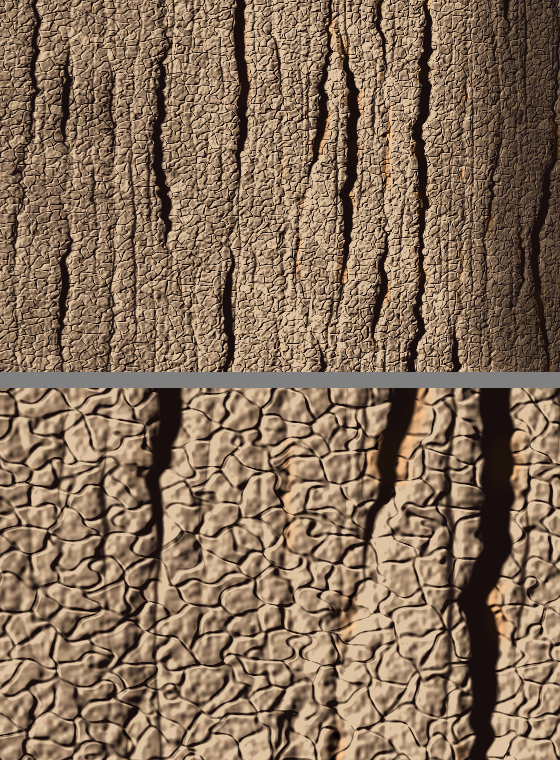
Top: the whole. Bottom: its middle third, enlarged.
A WebGL 2 fragment shader for this texture:

```glsl
#version 300 es
precision highp float;
// Sunlit tree bark: upright ridges, deep fissures and small cracked plates on a round trunk.

uniform vec2 u_resolution;
out vec4 fragColor;

const float TRUNK_CURVE = 0.22;               // crowding of the ridges to the right
const float FISSURE_FREQ = 8.5;               // deep fissures per canvas height
const float SPLIT_FREQ = 19.0;                // fine splits per canvas height
const vec2 PLATE_FREQ = vec2(30.0, 44.0);     // plates per canvas height
const vec2 TO_LIGHT = vec2(-0.0036, 0.0022);  // relief sampling step towards the sun
const float BASE_TONE = 0.64;
const float RELIEF_GAIN = 2.0;
const float GROOVE_DARK = 0.27;
const vec3 RUST = vec3(0.60, 0.36, 0.16);
const vec3 TONES[6] = vec3[6](
    vec3(0.09, 0.05, 0.05), vec3(0.26, 0.20, 0.16), vec3(0.44, 0.35, 0.27),
    vec3(0.59, 0.48, 0.38), vec3(0.73, 0.61, 0.49), vec3(0.87, 0.77, 0.64));

float hash(vec2 p) {
    vec3 q = fract(p.xyx * 0.1031);
    q += dot(q, q.yzx + 33.33);
    return fract((q.x + q.y) * q.z);
}

float noise(vec2 p) {
    vec2 i = floor(p), f = fract(p);
    f = f * f * (3.0 - 2.0 * f);
    return mix(mix(hash(i), hash(i + vec2(1, 0)), f.x),
               mix(hash(i + vec2(0, 1)), hash(i + vec2(1, 1)), f.x), f.y);
}

// Signed distance to wavering upright cracks that open and taper along their length
float cracks(vec2 p, float freq, float stretch, float width, float gap, float seed) {
    float u = p.x * freq, column = floor(u), d = 1.0;
    for (int i = -1; i <= 1; i++) {
        float id = column + float(i);
        float k = hash(vec2(id, seed));
        float lane = id * 7.3 + seed;
        float wander = 0.75 * (noise(vec2(p.y * 3.0, lane)) - 0.5)
                     + 0.22 * (noise(vec2(p.y * 17.0, lane + 90.0)) - 0.5)
                     + 0.12 * (noise(vec2(p.y * 65.0, lane + 180.0)) - 0.5);
        float center = id + 0.5 + 0.5 * (k - 0.5) + wander;
        float opening = noise(vec2(p.y * stretch + k * 50.0, lane + 270.0)) - gap;
        d = min(d, abs(u - center) - width * opening);
    }
    return d / freq;
}

// Cellular plates: x = distance to the groove, y = random value of the plate
vec2 plates(vec2 p) {
    vec2 q = p * PLATE_FREQ;
    q += 0.7 * vec2(noise(q * 1.7), noise(q * 1.7 + 40.0));
    vec2 cell = floor(q);
    float nearest = 9.0, second = 9.0, id = 0.0;
    for (int j = -1; j <= 1; j++)
    for (int i = -1; i <= 1; i++) {
        vec2 c = cell + vec2(i, j);
        float r = hash(c);
        float d = length(c + vec2(r, hash(c + 57.0)) - q);
        second = min(second, max(d, nearest));
        if (d < nearest) { nearest = d; id = r; }
    }
    return vec2(second - nearest, hash(vec2(id * 91.0, 3.0)));
}

// Surface height; also hands back the crack distances and the plate
float relief(vec2 p, out vec2 crack, out vec2 plate) {
    crack = vec2(cracks(p, FISSURE_FREQ, 4.0, 0.27, 0.43, 11.0),
                 cracks(p, SPLIT_FREQ, 8.0, 0.22, 0.60, 37.0));
    plate = plates(p);
    return 0.60 * smoothstep(-0.003, 0.022, crack.x)
         + 0.28 * smoothstep(-0.003, 0.009, crack.y)
         + 0.24 * smoothstep(0.0, 0.20, plate.x)
         + 0.36 * noise(p * vec2(95.0, 125.0))
         + 0.22 * noise(p * 210.0 + 70.0);
}

vec3 ramp(float tone) {
    float k = clamp(tone, 0.0, 1.0) * 5.0;
    int i = min(int(k), 4);
    return mix(TONES[i], TONES[i + 1], k - float(i));
}

void main() {
    vec2 p = gl_FragCoord.xy / u_resolution.y;
    float across = gl_FragCoord.x / u_resolution.x;
    vec2 bark = vec2(p.x + TRUNK_CURVE * p.x * p.x * p.x / 3.0 - 0.02 * p.y, p.y);

    // Relief lit from the upper left
    vec2 crack, plate, unusedCrack, unusedPlate;
    float slope = relief(bark, crack, plate)
                - relief(bark + TO_LIGHT, unusedCrack, unusedPlate);
    float tone = BASE_TONE + RELIEF_GAIN * slope;

    // Plate colour, pale flakes, grooves and broad blotches
    tone += 0.10 * (plate.y - 0.5) + 0.16 * smoothstep(0.90, 0.94, plate.y);
    tone -= GROOVE_DARK * (1.0 - smoothstep(0.02, 0.16, plate.x));
    tone += 0.22 * (noise(bark * vec2(14.0, 7.0)) - 0.5);

    // Shadow inside the cracks
    tone *= smoothstep(-0.003, 0.003, crack.x);
    tone *= mix(0.15, 1.0, smoothstep(-0.003, 0.002, crack.y));

    // Sunlight strongest past the middle, falling into shade at the right
    tone *= mix(0.86, 1.13, smoothstep(0.10, 0.58, across));
    tone *= mix(1.0, 0.34, smoothstep(0.74, 0.95, across));

    // Rusty inner bark beside some fissures
    float rust = smoothstep(0.62, 0.85, noise(bark * vec2(24.0, 15.0) + 20.0))
               * smoothstep(0.022, 0.002, crack.x) * smoothstep(0.2, 0.7, across);
    vec3 color = ramp(tone);
    color = mix(color, RUST * (0.25 + 1.2 * tone), 0.5 * rust);
    fragColor = vec4(color, 1.0);
}
```
